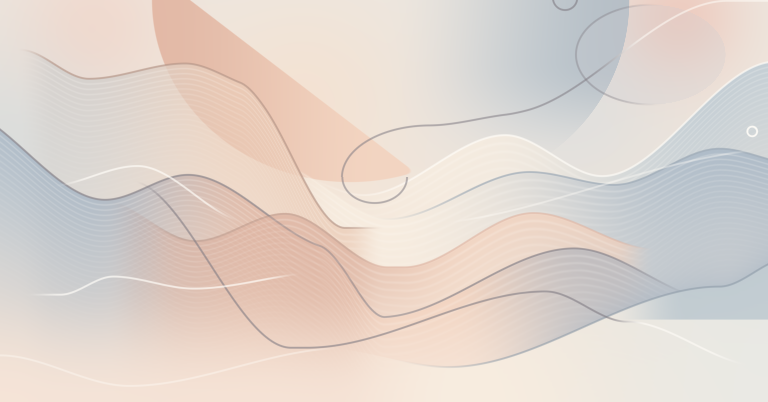
Write a Shadertoy shader that draws this background.

```glsl
// Layered translucent waves in peach and blue-grey with fine contour lines.

vec2 p;
vec3 col;
const vec3 white = vec3(1, .99, .97), cream = vec3(.97, .93, .88), peach = vec3(.95, .82, .74);
const vec3 salmon = vec3(.87, .71, .64), steel = vec3(.65, .71, .77), ink = vec3(.5, .48, .51);

void paint(vec3 tint, float amount) { col = mix(col, tint, clamp(amount, 0., 1.)); }
float ramp(float a, float b) { return smoothstep(a, b, p.x); }
float rise(float a, float b, float h) { return h * ramp(a, b); }
float span(float a, float b) { return ramp(a, a + .1) * (1. - ramp(b - .1, b)); }
float fill(float d) { return smoothstep(-.002, .002, d); }
float oval(float x, float y, float w, float h) { return length((p - vec2(x, y)) / vec2(w, h)) - 1.; }
float glow(float x, float y, float r) { return exp(-pow(oval(x, y, r, r) + 1., 2.)); }

// Thin line on the zero set of a field, corrected for its slope
float stroke(float d) {
    float slope = length(vec2(dFdx(d), dFdy(d))) * iResolution.y;
    return 1. - smoothstep(.0005, .0005 + 1.5 / iResolution.y, abs(d) / max(slope, .001));
}

// Veil that thins out below its crest, with contour lines and an edge
void layer(float depth, vec3 tint, float falloff, float mask, vec3 edge) {
    float body = fill(depth) * mask;
    float contour = pow(.5 + .5 * cos(depth * 400. * (1. + .25 * sin(p.x * 4.))), 3.);
    paint(tint, .8 * body * exp(-max(depth, 0.) * falloff));
    paint(white, .22 * contour * body * exp(-max(depth, 0.) * 7.));
    paint(edge, .65 * stroke(depth) * mask);
}

void mainImage(out vec4 fragColor, in vec2 fragCoord) {
    p = fragCoord / iResolution.xy * vec2(1.9, 1);
    float y = p.y;

    // Background glows
    col = mix(vec3(.97, .9, .84), vec3(.93, .905, .875), y);
    paint(vec3(.95, .84, .79), .8 * glow(.23, .93, .2));
    paint(vec3(.82, .85, .86), .7 * glow(0., .62, .27));
    paint(vec3(.96, .88, .81), .7 * glow(.75, .75, .25));
    paint(vec3(.84, .86, .87), .6 * glow(1.4, .75, .3));
    paint(vec3(.93, .79, .74), .9 * glow(1.68, .96, .16));

    // Large disc and faint bubble
    float disc = fill(-oval(1.089, 1., .468, .468));
    paint(vec3(.68, .73, .77), .85 * disc * ramp(.95, 1.55) * smoothstep(.58, .85, y));
    float bubble = oval(1.61, .864, .185, .124);
    paint(vec3(.8, .8, .82), .25 * fill(-bubble));
    paint(ink, .4 * stroke(bubble) * (1. - ramp(1.5, 1.65)));

    // Petal: an oval cut by a slanted line, with a rounded tip
    float bowl = -.45 * oval(.866, 1., .49, .453);
    float cut = (1. - y - .77 * (p.x - .47)) / 1.262;
    float blend = max(.02 - abs(bowl - cut), 0.);
    float petal = min(bowl, cut) - blend * blend / .08;
    paint(mix(vec3(.88, .7, .62), peach, ramp(.4, .95)), .85 * fill(petal));

    // Depth below each crest, from the upper waves to the lower ones
    float ribbon = .57 - y - rise(.7, .9, .055) + rise(.9, 1.25, .149)
        - rise(1.25, 1.49, .102) + rise(1.49, 1.92, .285);
    float lagoon = .6 - y - rise(.66, .96, .145) + rise(.96, 1.31, .117)
        - rise(1.31, 1.52, .032) + rise(1.52, 1.78, .09) - rise(1.78, 1.98, .04);
    float dune = .876 - y - rise(.05, .22, .072) + rise(.22, .458, .038)
        - rise(.458, .656, .062) - rise(.594, .854, .347);
    float blush = .502 - y - rise(.25, .483, .102) + rise(.483, .705, .068)
        - rise(.705, .96, .133) + rise(1., 1.32, .135) - rise(1.32, 1.62, .09);
    float swell = .735 - y - rise(-.124, .26, .232) + rise(.26, .465, .062) - rise(.465, .842, .186)
        - rise(.792, .953, .168) + rise(.94, 1.42, .171) - rise(1.42, 1.78, .13);
    float shore = .134 - y - rise(.8, 1.11, .047) + rise(1.11, 1.78, .2) + rise(1.78, 1.95, .07);

    // Wave veils
    layer(ribbon, mix(cream, vec3(.73, .79, .83), ramp(1.2, 1.8)), 1.8, ramp(.72, 1.1), white);
    layer(lagoon, mix(cream, steel, ramp(.95, 1.8)), 3., ramp(.7, .85), mix(cream, steel * .9, ramp(.9, 1.2)));
    vec3 duneTint = mix(vec3(.82, .81, .8), vec3(.92, .8, .72), ramp(.2, .6));
    layer(dune, duneTint, 2., span(.04, .95), salmon * .8);
    layer(blush, mix(salmon, peach, ramp(.8, 1.2)), 4., span(.26, 1.62), salmon);
    vec3 swellTint = mix(mix(steel, salmon, ramp(.2, .65)), peach, ramp(.75, 1.));
    swellTint = mix(swellTint, vec3(.72, .72, .74), ramp(1.1, 1.45));
    layer(swell, swellTint, 2.6, 1. - ramp(1.5, 1.78), ink);
    layer(blush, salmon, 3., .45 * span(.35, .95), salmon * .7);

    // Warm haze at the bottom, then the pale shore
    paint(vec3(.965, .895, .845), .9 * (1. - smoothstep(0., .3, y)) * (1. - ramp(1.1, 1.5)));
    paint(steel, .55 * exp(-abs(shore) * 14.) * ramp(1.15, 1.65));
    vec3 shoreTint = mix(cream, vec3(.92, .92, .9), ramp(1.2, 1.9));
    shoreTint = mix(shoreTint, vec3(.73, .78, .81), .85 * ramp(1.5, 1.7) * fill(y - .205));
    paint(shoreTint, .9 * fill(shore) * ramp(.8, 1.15));
    paint(steel * .85, .6 * stroke(shore) * ramp(.95, 1.3));

    // Long thread that turns from dark to white, then pale threads
    float thread = .55 - y - rise(.32, .72, .415) + rise(.76, 1.35, .14)
        - rise(1.35, 1.55, .075) - rise(1.55, 1.88, .11);
    paint(mix(ink, white, ramp(1.5, 1.6)), .6 * stroke(thread) * span(.33, 1.85));
    float arch = .537 - y + rise(.12, .34, .05) - rise(.34, .62, .14);
    float ripple = .267 - y + rise(.15, .28, .045) - rise(.28, .48, .03) + rise(.48, .8, .04);
    float low = .116 - y - rise(0., .32, .076) + rise(.32, .85, .094);
    paint(white, .7 * stroke(arch) * span(.13, .6));
    paint(white, .7 * stroke(ripple) * span(.06, .75));
    paint(white, .4 * stroke(low) * ramp(.85, .75));
    paint(white, .4 * stroke(.44 - y + rise(1., 1.95, .19)) * span(1.1, 1.88));

    // Outlined loop with a rising tail, and two small rings
    float loop = stroke(oval(1.064, .559, .218, .129)) * step(.559, y) * step(p.x, 1.064);
    loop += stroke(oval(.927, .559, .08, .064)) * step(y, .559);
    float tail = stroke(.688 - y + rise(1.06, 1.3, .03) + rise(1.25, 1.8, .28)) * step(1.064, p.x);
    paint(mix(ink, white, ramp(1.45, 1.6)), .55 * (loop + tail));
    paint(ink, .6 * stroke(oval(1.398, 1.005, .03, .03)));
    paint(white, .9 * stroke(oval(1.861, .673, .012, .012)));
    fragColor = vec4(col, 1);
}
```
